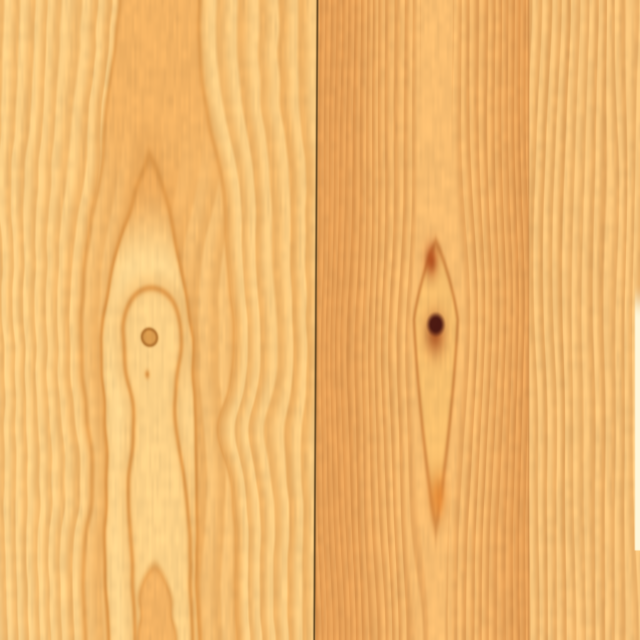
This texture is drawn by a three.js fragment shader. Its source:

```glsl
// Pine boards: a wide pale board with cathedral grain, a dark seam, then a
// finer orange board with a knot and a straight-grained strip at the right.
// Rings are repeats of a warped distance; arches and knots are distance shapes.
varying vec2 vUv;

float hash(vec2 p) {
  return fract(sin(dot(p, vec2(127.1, 311.7))) * 43758.5453);
}

float noise(vec2 p) {
  vec2 i = floor(p), f = fract(p);
  f = f * f * (3.0 - 2.0 * f);
  return mix(mix(hash(i), hash(i + vec2(1, 0)), f.x),
             mix(hash(i + vec2(0, 1)), hash(i + vec2(1, 1)), f.x), f.y);
}

float wave(vec2 p) { return noise(p) - 0.5; }

float bell(float x, float width) { return exp(-x * x / (width * width)); }

float spot(vec2 p, vec2 center, vec2 size) {
  vec2 q = (p - center) / size;
  return exp(-dot(q, q));
}

float inside(float d) { return 1.0 - smoothstep(-0.002, 0.002, d); }

// Slow darkening to late wood, then a quick return; strength varies per ring.
float ring(float t) {
  float f = fract(t);
  float strength = mix(0.6, 1.0, hash(vec2(floor(t), 7.0)));
  return strength * smoothstep(0.1, 0.75, f) * (1.0 - smoothstep(0.78, 1.0, f));
}

// Rounded (power 2) to pointed (power 1) cap of the given width and height.
float arch(vec2 q, float width, float height, float power) {
  vec2 a = vec2(abs(q.x), max(q.y, 0.0) * width / height) + 0.00001;
  return pow(pow(a.x, power) + pow(a.y, power), 1.0 / power) - width;
}

vec3 paleBoard(vec2 p) {
  vec3 pale = vec3(1.0, 0.85, 0.57);
  vec3 orange = vec3(0.95, 0.70, 0.39);
  vec3 late = vec3(0.88, 0.61, 0.30);
  p.x += 0.012 * wave(vec2(p.x * 5.0, p.y * 7.0)) + 0.004 * wave(p * vec2(14.0, 24.0));

  // Side rings are squeezed between the heart and the board edges.
  float left = 0.13 + 0.055 * smoothstep(0.5, 1.0, p.y) + 0.012 * bell(p.y - 0.25, 0.1);
  float right = 0.37 - 0.06 * smoothstep(0.45, 1.0, p.y) - 0.025 * bell(p.y - 0.33, 0.06);
  float middle = 0.24;
  float t = p.x < middle ? p.x / left * 7.0 : (0.494 - p.x) / (0.494 - right) * 6.0 + 20.0;
  t += 0.7 * wave(vec2(p.x * 22.0, p.y * 2.0));
  vec3 col = mix(pale, late, 0.72 * ring(t));
  col = mix(col, orange, 0.18 + 0.2 * noise(p * vec2(9.0, 1.5)));

  // Broad orange heart with darker borders.
  float heart = max(left - p.x, p.x - right);
  vec3 heartColor = mix(orange, pale, 0.45 * smoothstep(0.0, 0.09, abs(p.x - 0.24))
                      * (1.0 - smoothstep(0.6, 0.85, p.y)));
  heartColor = mix(heartColor, late, 0.5 * ring((p.x - left) * 32.0)
                 * (1.0 - smoothstep(0.65, 0.85, p.y)));
  col = mix(col, heartColor, inside(heart));
  col = mix(col, late, 0.7 * bell(heart, 0.004));

  // Tall pointed arch, fading from orange to pale below its tip.
  float tall = arch(p - vec2(0.228 + 0.01 * (1.0 - p.y), 0.47), 0.072, 0.285, 1.25);
  vec3 tallColor = mix(pale, vec3(0.94, 0.68, 0.37), smoothstep(0.57, 0.72, p.y));
  col = mix(col, tallColor, inside(tall));
  col = mix(col, late, 0.8 * bell(tall, 0.0035) + 0.2 * bell(tall, 0.014));

  // Round arch with a waist, and a small orange flame at the bottom.
  float waist = 0.046 - 0.014 * bell(p.y - 0.35, 0.07);
  float lean = 0.241 + 0.012 * smoothstep(0.3, 0.1, p.y * 0.0 + 0.3 - max(0.3 - p.y, 0.0));
  float round = arch(p - vec2(lean, 0.48), waist, 0.07, 2.0);
  col = mix(col, vec3(0.99, 0.82, 0.53), inside(round));
  col = mix(col, late, 0.75 * bell(round, 0.004) + 0.25 * bell(round - 0.006, 0.012));
  float flame = arch(p - vec2(0.242, 0.04), 0.031 - 0.006 * bell(p.y - 0.04, 0.02), 0.075, 1.5);
  col = mix(col, orange, inside(flame));
  col = mix(col, late, 0.6 * bell(flame, 0.004));

  // Small knot.
  float knot = length((p - vec2(0.236, 0.473)) * vec2(1.1, 1.0)) - 0.013;
  col = mix(col, vec3(0.87, 0.62, 0.31), inside(knot));
  col = mix(col, vec3(0.68, 0.43, 0.17), 0.8 * bell(knot, 0.003));
  return mix(col, late, spot(p, vec2(0.234, 0.415), vec2(0.004, 0.007)));
}

vec3 orangeBoard(vec2 p) {
  vec3 late = vec3(0.80, 0.51, 0.24);
  float d = abs(p.x - 0.681 + 0.006 * wave(vec2(p.y * 5.0, 3.0)));
  float bulge = 0.018 * bell(p.y - 0.48, 0.16) - 0.015 * (1.0 - smoothstep(0.0, 0.3, p.y));
  float v = d - 0.026 - bulge * exp(-d * 9.0);
  float t = v * 65.0 + v * v * 180.0 + 0.8 * wave(p * vec2(30.0, 2.0));
  vec3 col = mix(vec3(0.97, 0.74, 0.44), vec3(0.92, 0.65, 0.36), smoothstep(0.02, 0.13, v));
  col = mix(col, late, 0.52 * ring(t + 40.0) * smoothstep(-0.003, 0.003, v));

  // Long lens of clear wood around the knot, stained at both tips.
  vec2 q = p - vec2(0.681, 0.5);
  float lens = arch(vec2(q.x, abs(q.y)), 0.034, q.y > 0.0 ? 0.12 : 0.315, 1.25);
  col = mix(col, vec3(0.97, 0.75, 0.43), inside(lens));
  col = mix(col, late, 0.75 * bell(lens, 0.003));
  col = mix(col, vec3(0.91, 0.54, 0.20), 0.8 * spot(p, vec2(0.684, 0.225), vec2(0.012, 0.035)));
  col = mix(col, vec3(0.68, 0.29, 0.10), 0.9 * spot(p, vec2(0.674, 0.593), vec2(0.010, 0.025)));
  col = mix(col, vec3(0.68, 0.34, 0.14), 0.9 * spot(p, vec2(0.680, 0.478), vec2(0.015, 0.032)));
  float knot = length((q + vec2(0.0, 0.007)) * vec2(1.3, 1.0)) - 0.017;
  return mix(col, vec3(0.30, 0.10, 0.07), 1.0 - smoothstep(-0.008, 0.005, knot));
}

vec3 straightStrip(vec2 p) {
  float t = (p.x - 0.826) * 66.0 + 0.9 * wave(p * vec2(30.0, 3.0)) + 0.4 * wave(p.yy * 4.0);
  return mix(vec3(0.98, 0.78, 0.49), vec3(0.82, 0.55, 0.27), 0.62 * ring(t + 90.0));
}

void main() {
  vec2 p = vUv;
  float seam = p.x - 0.491 - 0.005 * p.y;
  vec3 col = mix(paleBoard(p), orangeBoard(p), smoothstep(-0.001, 0.001, seam));
  col = mix(col, straightStrip(p), smoothstep(0.824, 0.828, p.x));
  col = mix(col, vec3(0.80, 0.52, 0.26), 0.5 * bell(p.x - 0.826, 0.0015));
  col = mix(col, vec3(0.36, 0.26, 0.12), 0.9 * bell(seam, 0.0018));

  // Fine fibres and mottling, then the cream gap at the right edge.
  col *= 1.0 + 0.05 * wave(p * vec2(260.0, 25.0)) + 0.04 * wave(p * vec2(90.0, 70.0));
  float gap = smoothstep(0.138, 0.142, p.y) * (1.0 - smoothstep(0.50, 0.56, p.y));
  col = mix(col, vec3(1.0, 0.97, 0.85), gap * smoothstep(0.990, 0.994, p.x));
  gl_FragColor = vec4(col, 1.0);
}
```
